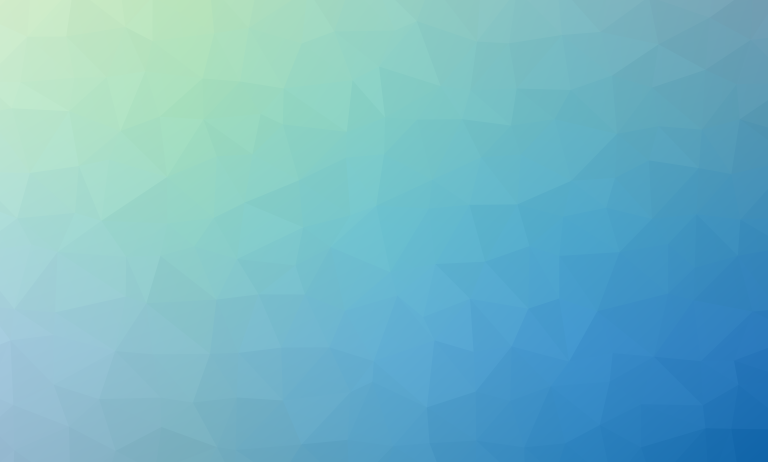
Reproduce this background procedurally as a Shadertoy shader.

```glsl
// Low-poly gradient: a jittered grid is split into triangles, each tinted
// by the colour field at its centroid. The field sums one colour ramp across
// the canvas and one down it, from pale green to deep blue.

const vec2 GRID = vec2(17.0, 10.2);

vec2 hash2(vec2 p) {
    vec3 q = fract(p.xyx * vec3(0.1031, 0.1030, 0.0973));
    q += dot(q, q.yzx + 33.33);
    return fract((q.xx + q.yz) * q.zy);
}

// Five evenly spaced colour stops
vec3 ramp(float t, vec3 a, vec3 b, vec3 c, vec3 d, vec3 e) {
    t = clamp(t, 0.0, 1.0) * 4.0;
    vec3 col = mix(a, b, clamp(t, 0.0, 1.0));
    col = mix(col, c, clamp(t - 1.0, 0.0, 1.0));
    col = mix(col, d, clamp(t - 2.0, 0.0, 1.0));
    return mix(col, e, clamp(t - 3.0, 0.0, 1.0));
}

// Smooth colour field over the canvas
vec3 field(vec2 uv) {
    uv = clamp(uv, 0.0, 1.0);
    float down = 1.0 - uv.y;
    vec3 corner = vec3(0.83, 0.93, 0.80);
    vec3 across = ramp(uv.x, corner, vec3(0.72, 0.89, 0.73), vec3(0.60, 0.83, 0.77),
                       vec3(0.50, 0.73, 0.76), vec3(0.45, 0.62, 0.70));
    vec3 along = ramp(down, corner, vec3(0.75, 0.91, 0.81), vec3(0.67, 0.86, 0.85),
                      vec3(0.64, 0.79, 0.87), vec3(0.58, 0.72, 0.81));
    return across + along - corner - uv.x * uv.x * down * vec3(0.14, 0.02, 0.05);
}

vec2 vertex(vec2 cell) {
    return cell + 0.5 + 0.64 * (hash2(cell + 7.0) - 0.5);
}

// Signed distance to the line a-b, positive on its left
float side(vec2 p, vec2 a, vec2 b) {
    vec2 e = normalize(b - a);
    return e.x * (p.y - a.y) - e.y * (p.x - a.x);
}

// Facet colour weighted by its antialiased coverage
vec4 facet(vec2 p, vec2 a, vec2 b, vec2 c, float pixel) {
    float inside = min(side(p, a, b), min(side(p, b, c), side(p, c, a)));
    float cover = clamp(0.5 + inside / pixel, 0.0, 1.0);
    vec2 centre = (a + b + c) / 3.0;
    vec3 col = mix(field(p / GRID), field(centre / GRID), 0.55);
    col += 0.018 * (hash2(centre * 13.0 + 50.0).x - 0.5);
    return vec4(col, 1.0) * cover;
}

void mainImage(out vec4 fragColor, in vec2 fragCoord) {
    vec2 p = fragCoord / iResolution.xy * GRID;
    float pixel = GRID.y / iResolution.y;
    vec4 sum = vec4(field(p / GRID), 1.0) * 0.001;

    // Split each nearby quad along its shorter diagonal
    for (int j = -2; j <= 1; j++)
    for (int i = -2; i <= 1; i++) {
        vec2 cell = floor(p) + vec2(i, j);
        vec2 a = vertex(cell);
        vec2 b = vertex(cell + vec2(1, 0));
        vec2 c = vertex(cell + vec2(1, 1));
        vec2 d = vertex(cell + vec2(0, 1));
        if (distance(a, c) < distance(b, d)) {
            sum += facet(p, a, b, c, pixel) + facet(p, a, c, d, pixel);
        } else {
            sum += facet(p, a, b, d, pixel) + facet(p, b, c, d, pixel);
        }
    }
    fragColor = vec4(sum.rgb / sum.a, 1.0);
}
```
